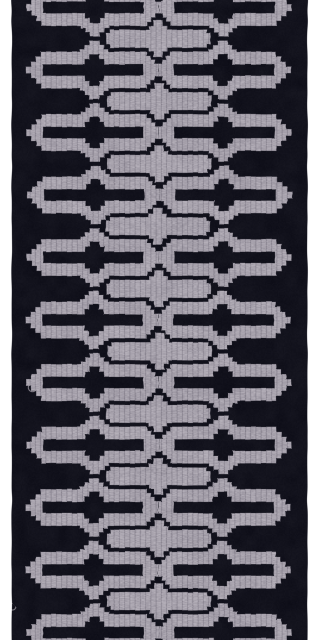
A Shadertoy shader for this pattern:

```glsl
// A woven band: linked, stepped rings in mirrored pairs, with solid spindles
// between the rows. Stepped shapes are unions of box distances, repeated
// downwards; ribs, thread noise and small row shifts give the woven surface.

const vec2 CANVAS = vec2(384.0, 768.0);  // design units across and down
const float PITCH = 75.0;                // height of one repeat
const float FIRST_ROW = 9.0;             // centre of the topmost ring row
const float AXIS = 190.5;                // mirror axis of the band
const float RING_X = 77.0;               // ring centre, from the axis
const float RIB = 6.3;                   // width of one stitched rib

float hash(vec2 p) {
    vec3 q = fract(vec3(p.xyx) * 0.1031);
    q += dot(q, q.yzx + 33.33);
    return fract((q.x + q.y) * q.z);
}

float noise(vec2 p) {
    vec2 i = floor(p), f = fract(p);
    f = f * f * (3.0 - 2.0 * f);
    return mix(mix(hash(i), hash(i + vec2(1, 0)), f.x),
               mix(hash(i + vec2(0, 1)), hash(i + vec2(1, 1)), f.x), f.y);
}

// Box from left to right, reaching halfHeight above and below y = 0
float slab(vec2 p, float left, float right, float halfHeight) {
    vec2 d = abs(p - vec2(0.5 * (left + right), 0.0))
           - vec2(0.5 * (right - left), halfHeight);
    return length(max(d, 0.0)) + min(max(d.x, d.y), 0.0);
}

float coverage(float dist, float soft) {
    return 1.0 - smoothstep(-soft, soft, dist);
}

// Ring with stepped ends, bumps towards its neighbours and a cross-shaped hole
float ringShape(vec2 p) {
    vec2 c = vec2(abs(p.x - RING_X), p.y);
    float outer = slab(p, 14.0, 141.0, 22.0);
    for (int i = 0; i < 3; i++) {
        float k = float(i);
        outer = min(outer, slab(p, -1.0, 14.0 - 5.0 * k, 0.0) + 0.0 * k);
        outer = min(outer, slab(p, 4.5 * k, 20.0, 7.5 + 4.8 * k));
        outer = min(outer, slab(p, 130.0, 147.0 + 6.0 * k, 16.0 - 6.0 * k));
        outer = min(outer, slab(c, -1.0, 17.0 - 5.5 * k, 25.0 + 5.0 * k));
    }
    float hole = slab(p, 18.5, 139.0, 6.8);
    hole = min(hole, slab(c, -1.0, 11.5, 13.0));
    hole = min(hole, slab(c, -1.0, 6.0, 19.0));
    return max(outer, -hole);
}

// Solid spindle with a stepped spike above and below its middle
float spindleShape(vec2 p) {
    float d = min(slab(p, -1.0, 58.0, 10.8), slab(p, -1.0, 62.5, 6.5));
    return min(d, min(slab(p, -1.0, 11.0, 15.0), slab(p, -1.0, 5.5, 22.0)));
}

// Mirrored position within a row, with a small shift per row
vec2 rowCell(vec2 p, float firstRow) {
    float row = floor((p.y - firstRow) / PITCH + 0.5);
    float shift = 2.4 * (hash(vec2(row, firstRow)) - 0.5);
    return vec2(abs(p.x - AXIS - shift), p.y - firstRow - row * PITCH);
}

// Ribbed thread: rounded columns crossed by fine fibres
vec3 threadColour(vec2 p) {
    float across = (p.x - AXIS) / RIB + 0.5;
    float groove = smoothstep(0.28, 0.5, abs(fract(across) - 0.5));
    float fibre = noise(p * vec2(0.35, 1.1) + 7.0 * floor(across));
    float wear = noise(p * 0.06);
    float light = 0.93 - 0.5 * groove + 0.5 * (fibre - 0.5) + 0.2 * (wear - 0.5);
    return mix(vec3(0.50, 0.48, 0.53), vec3(0.67, 0.65, 0.69), light);
}

vec3 clothColour(vec2 p) {
    float mottled = 0.6 * noise(p * 0.08) + 0.4 * noise(p * 0.7);
    return mix(vec3(0.05, 0.05, 0.09), vec3(0.09, 0.09, 0.13), mottled);
}

// Fine curl of stray thread, open on its upper right
float strayThread(vec2 p, vec2 centre, float radius) {
    vec2 d = p - centre;
    return max(abs(length(d) - radius) - 0.6, d.x - d.y - radius * 0.9);
}

void mainImage(out vec4 fragColor, in vec2 fragCoord) {
    vec2 p = fragCoord / iResolution.xy * CANVAS;
    p.y = CANVAS.y - p.y;
    float soft = max(0.9, 0.7 * CANVAS.x / iResolution.x);

    // Frayed stitch ends: each rib is displaced a little
    float rib = floor((p.x - AXIS) / RIB + 0.5);
    vec2 q = p;
    q.y += 1.2 * (noise(vec2(rib * 1.7, p.y * 0.05)) - 0.5);
    q.x += 1.4 * (noise(p * vec2(0.05, 0.25)) - 0.5);

    float motif = min(ringShape(rowCell(q, FIRST_ROW)),
                      spindleShape(rowCell(q, FIRST_ROW + 0.5 * PITCH)));
    vec3 colour = mix(clothColour(p), threadColour(p), coverage(motif, soft));

    // Stray threads
    float stray = min(strayThread(p, vec2(39.0, 465.0), 5.0),
                      strayThread(p, vec2(15.0, 728.0), 4.0));
    colour = mix(colour, vec3(0.64, 0.62, 0.66), 0.8 * coverage(stray, soft));

    // Band edges on a white ground
    float edge = abs(p.x - 191.5) - 177.5 + 1.2 * (noise(p.yy * 0.04) - 0.5);
    fragColor = vec4(mix(vec3(1.0), colour, coverage(edge, soft)), 1.0);
}
```
